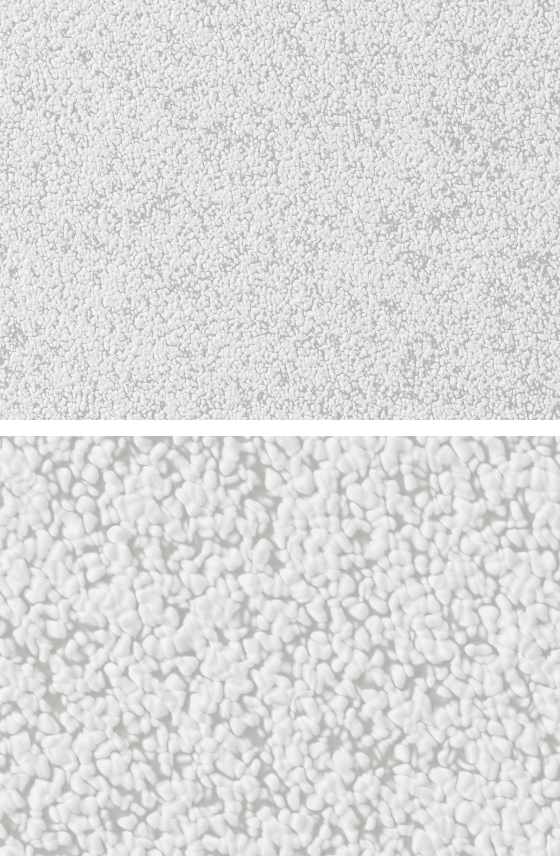
Top, the full canvas; bottom, a detail of the centre.
This texture is drawn by a WebGL 2 fragment shader. Its source:

```glsl
#version 300 es
precision highp float;
precision highp int;

uniform vec2 u_resolution;
out vec4 fragColor;

// Integer hash: three values in 0..1 for each lattice cell
vec3 hash3(vec2 cell) {
  uvec3 v = uvec3(uvec2(ivec2(cell) + 4096), 77u);
  v = v * 1664525u + 1013904223u;
  v.x += v.y * v.z; v.y += v.z * v.x; v.z += v.x * v.y;
  v ^= v >> 16u;
  v.x += v.y * v.z; v.y += v.z * v.x; v.z += v.x * v.y;
  return vec3(v >> 8u) / 16777216.0;
}

float valueNoise(vec2 p) {
  vec2 cell = floor(p), f = fract(p);
  f = f * f * (3.0 - 2.0 * f);
  float low = mix(hash3(cell).x, hash3(cell + vec2(1, 0)).x, f.x);
  float high = mix(hash3(cell + vec2(0, 1)).x, hash3(cell + vec2(1, 1)).x, f.x);
  return mix(low, high, f.y);
}

// How far the plaster stands up around a point; low spots become pits
float coverage(vec2 p) {
  float clumps = valueNoise(p * vec2(0.58, 0.46) + 31.0);
  float patches = valueNoise(p * vec2(0.24, 0.19) + 173.0);
  return 0.26 + 0.36 * clumps + 0.16 * patches;
}

// Heap of rounded grains, each with its own centre and height
float plasterHeight(vec2 p) {
  vec2 base = floor(p);
  float height = 0.0;
  for (int y = -1; y <= 1; y++) {
    for (int x = -1; x <= 1; x++) {
      vec2 cell = base + vec2(x, y);
      vec3 grain = hash3(cell);
      vec2 centre = cell + grain.xy;
      vec2 offset = p - centre;
      float dome = 0.45 * grain.z + coverage(centre) - 0.85 * dot(offset, offset);
      height = max(height, dome);
    }
  }
  return height;
}

void main() {
  vec2 uv = gl_FragCoord.xy / u_resolution.y;
  float across = gl_FragCoord.x / u_resolution.x;

  // Grains lean slightly and are a little taller than wide
  vec2 p = vec2(uv.x + 0.2 * uv.y, uv.y * 0.88) * 126.0;

  // Irregular grain outlines
  p += 0.9 * (vec2(valueNoise(p * 0.75 + 11.0), valueNoise(p * 0.75 + 57.0)) - 0.5);

  // Relief lit from the upper left
  float height = plasterHeight(p);
  float slope = height - plasterHeight(p + vec2(-0.42, 0.26));
  float tone = 0.89 + 0.18 * clamp(slope, -0.45, 0.3);

  // Shaded pits, denser toward the lower right and in broad drifts
  float drift = 0.07 * (valueNoise(uv * 6.0 + 7.0) - 0.5) + 0.07 * (across - 0.5 * uv.y - 0.25);
  float pit = 1.0 - smoothstep(0.27, 0.58, height - drift);
  tone = mix(tone, 0.73 + 0.06 * slope, 0.92 * pit);

  // Fine surface speckle and a slight falloff of light
  tone += 0.03 * (valueNoise(uv * 230.0) - 0.5);
  tone += 0.012 * (0.5 - across);

  vec3 tint = mix(vec3(1.0, 1.0, 0.985), vec3(1.0), smoothstep(0.74, 0.88, tone));
  fragColor = vec4(min(tone, 0.96) * tint, 1.0);
}
```
